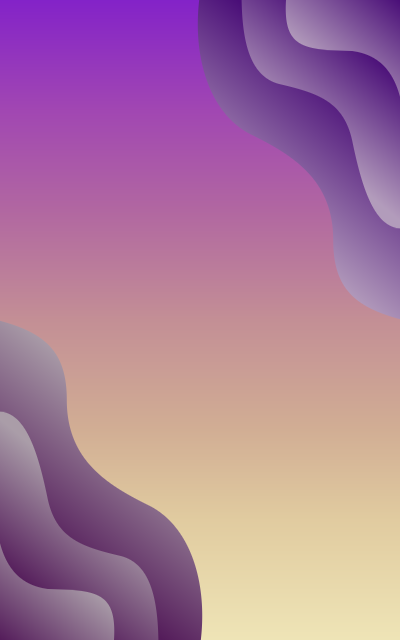
A Shadertoy shader for this background:

```glsl
vec2 bezier(vec2 a, vec2 b, vec2 c, vec2 d, float t) {
    float s = 1.0 - t;
    return s * s * s * a + 3.0 * s * s * t * b + 3.0 * s * t * t * c + t * t * t * d;
}

// Signed distance to a falling Bezier, negative towards the corner
float edge(vec2 p, vec2 a, vec2 b, vec2 c, vec2 d) {
    float lo = 0.0, hi = 1.0;
    for (int i = 0; i < 18; i++) {
        float mid = 0.5 * (lo + hi);
        if (bezier(a, b, c, d, mid).y > p.y) lo = mid;
        else hi = mid;
    }
    float t = 0.5 * (lo + hi), s = 1.0 - t;
    vec2 tangent = normalize(s * s * (b - a) + 2.0 * s * t * (c - b) + t * t * (d - c));
    return dot(p - bezier(a, b, c, d, t), vec2(-tangent.y, tangent.x));
}

float outerWave(vec2 p) {
    vec2 shoulder = vec2(16.7, 60.0), hip = vec2(37.5, 33.5);
    if (p.y > shoulder.y) return edge(p, vec2(0.0, 79.8), vec2(11.5, 76.7), vec2(16.7, 71.9), shoulder);
    if (p.y > hip.y) return edge(p, shoulder, vec2(16.7, 45.0), vec2(26.7, 38.8), hip);
    return edge(p, hip, vec2(47.5, 28.3), vec2(51.9, 14.6), vec2(50.2, 0.0));
}

float middleWave(vec2 p) {
    vec2 shoulder = vec2(11.9, 35.4), hip = vec2(30.2, 21.0);
    if (p.y > shoulder.y) return edge(p, vec2(0.0, 57.1), vec2(6.3, 56.7), vec2(9.4, 47.5), shoulder);
    if (p.y > hip.y) return edge(p, shoulder, vec2(14.0, 25.4), vec2(20.4, 23.3), hip);
    return edge(p, hip, vec2(37.1, 19.2), vec2(39.4, 11.5), vec2(39.6, 0.0));
}

float innerWave(vec2 p) {
    vec2 hip = vec2(12.5, 12.7);
    if (p.y > hip.y) return edge(p, vec2(0.0, 24.2), vec2(2.1, 16.3), vec2(6.7, 13.3), hip);
    return edge(p, hip, vec2(24.6, 12.5), vec2(29.2, 11.7), vec2(28.5, 0.0));
}

// Vertical gradient from cream through rose to violet
vec3 sky(float y) {
    vec3 col = mix(vec3(0.935, 0.895, 0.715), vec3(0.88, 0.795, 0.625), clamp(y / 0.19, 0.0, 1.0));
    col = mix(col, vec3(0.82, 0.68, 0.58), clamp((y - 0.19) / 0.14, 0.0, 1.0));
    col = mix(col, vec3(0.765, 0.56, 0.585), clamp((y - 0.33) / 0.17, 0.0, 1.0));
    col = mix(col, vec3(0.695, 0.405, 0.63), clamp((y - 0.5) / 0.17, 0.0, 1.0));
    col = mix(col, vec3(0.63, 0.275, 0.7), clamp((y - 0.67) / 0.16, 0.0, 1.0));
    return mix(col, vec3(0.515, 0.135, 0.785), clamp((y - 0.83) / 0.17, 0.0, 1.0));
}

void mainImage(out vec4 fragColor, in vec2 fragCoord) {
    // The canvas is 100 units wide and 160 high
    vec2 uv = fragCoord / iResolution.xy;
    vec2 p = uv * vec2(100.0, 160.0);
    float pixel = 100.0 / iResolution.x;
    vec3 col = sky(uv.y);

    // Both corners share one shape, turned half around
    bool upper = uv.x + uv.y > 1.0;
    vec2 q = upper ? vec2(100.0, 160.0) - p : p;
    vec3 dark = upper ? vec3(0.29, 0.055, 0.47) : vec3(0.33, 0.11, 0.355);
    vec3 light = upper ? vec3(0.70, 0.61, 0.735) : vec3(0.665, 0.615, 0.66);

    // Nested layers, each shaded from dark inside to pale at its rim
    float along = dot(q, vec2(0.64, 0.77));
    vec3 rims = vec3(outerWave(q), middleWave(q), innerWave(q));
    vec3 starts = vec3(26.0, 14.5, 0.0);
    vec3 spans = vec3(39.5, 28.0, 25.0);
    for (int i = 0; i < 3; i++) {
        vec3 layer = mix(dark, light, clamp((along - starts[i]) / spans[i], 0.0, 1.0));
        col = mix(col, layer, clamp(0.5 - rims[i] / pixel, 0.0, 1.0));
    }

    fragColor = vec4(col, 1.0);
}
```
